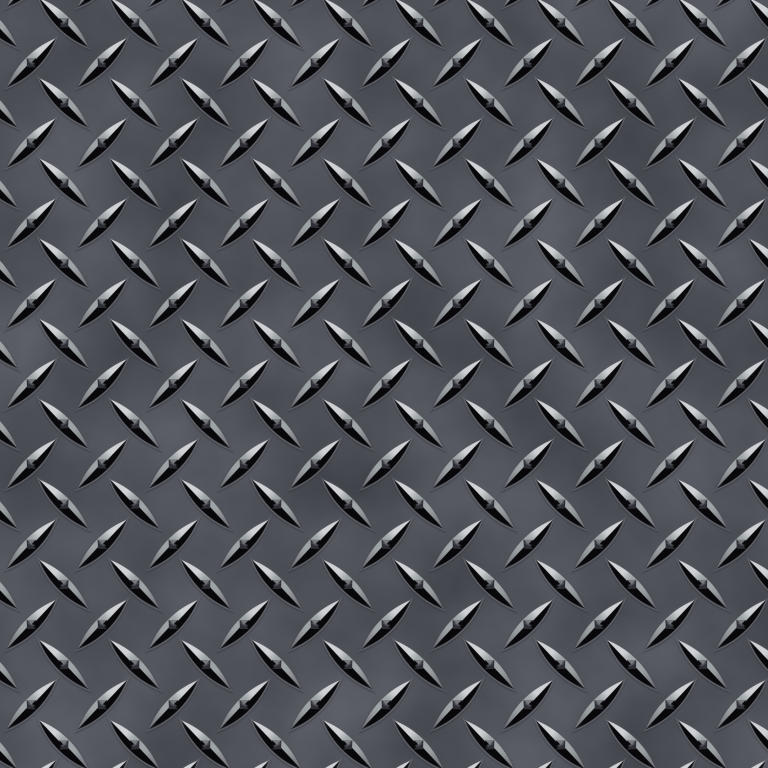
Reproduce this texture procedurally as a Shadertoy shader.

```glsl
// Steel tread plate: faceted lens-shaped studs leaning alternately left and right on cloudy grey metal.

#define REPEATS vec2(10.82, 9.57)     // stud pairs across and down
#define ORIGIN vec2(0.4105, 0.5004)   // centre of one right-leaning stud
#define PAIR_SHIFT vec2(0.457, 0.5)   // offset of the left-leaning stud, in cells
#define STUD_SIZE vec2(0.0450, 0.0092) // half length, half width
#define HUB_LENGTH 0.19               // central facets, share of the half length
#define RIM_WIDTH 0.0011
#define CLOUD_SCALE 6.5
#define CLOUD_DEPTH 0.13

const vec3 STEEL  = vec3(0.31, 0.32, 0.35);
const vec3 BLACK  = vec3(0.03, 0.03, 0.04);
const vec3 SHADE  = vec3(0.18, 0.18, 0.21);
const vec3 MID    = vec3(0.46, 0.47, 0.49);
const vec3 PALE   = vec3(0.62, 0.64, 0.65);
const vec3 BRIGHT = vec3(0.81, 0.82, 0.83);

vec2 hashGradient(vec2 cell) {
    vec3 h = fract(cell.xyx * vec3(0.1031, 0.1030, 0.0973));
    h += dot(h, h.yzx + 33.33);
    float angle = 6.2832 * fract((h.x + h.y) * h.z);
    return vec2(cos(angle), sin(angle));
}

float gradientNoise(vec2 p) {
    vec2 i = floor(p), f = p - i;
    vec2 s = f * f * f * (f * (f * 6.0 - 15.0) + 10.0);
    vec2 e = vec2(1.0, 0.0);
    float low  = mix(dot(hashGradient(i), f), dot(hashGradient(i + e), f - e), s.x);
    float high = mix(dot(hashGradient(i + e.yx), f - e.yx),
                     dot(hashGradient(i + e.xx), f - e.xx), s.x);
    return mix(low, high, s.y);
}

float clouds(vec2 p) {
    float sum = 0.0, weight = 0.6;
    for (int octave = 0; octave < 4; octave++) {
        sum += weight * gradientNoise(p);
        p = mat2(1.6, 1.2, -1.2, 1.6) * p + 7.3;
        weight *= 0.45;
    }
    return sum;
}

// Turns a point so that x runs along the stud and y towards its lit side
vec2 alongStud(vec2 p) {
    return vec2(p.x + p.y, p.y - p.x) * 0.70711;
}

// Distance to a lens with pointed ends
float lensDistance(vec2 q) {
    float radius = dot(STUD_SIZE, STUD_SIZE) / (2.0 * STUD_SIZE.y);
    return length(vec2(q.x, abs(q.y) + radius - STUD_SIZE.y)) - radius;
}

// Colour of the four long facets and the small hub between them
vec3 studColor(vec2 q, float px) {
    vec2 n = q / STUD_SIZE;
    float aaX = px / STUD_SIZE.x, aaY = px / STUD_SIZE.y;
    float upper = smoothstep(-aaX, aaX, n.x);
    float along = abs(n.x);

    // The ridge sits lower on the bright half than on the grey half
    float ridge = mix(0.16, -0.14, upper) * (1.0 - along);
    float lit = smoothstep(-aaY, aaY, n.y - ridge);
    vec3 litUpper = mix(PALE, BRIGHT, smoothstep(0.1, 0.45, along));
    vec3 litLower = mix(PALE, MID, smoothstep(0.2, 0.9, along));
    vec3 dark = mix(BLACK, SHADE, 0.5 * smoothstep(0.65, 1.0, along));
    vec3 color = mix(dark, mix(litLower, litUpper, upper), lit);

    // Hub: four triangles meeting at the centre
    float hubEdge = along / HUB_LENGTH + abs(n.y) - 0.95;
    float hub = 1.0 - smoothstep(-aaY, aaY, hubEdge);
    float top = smoothstep(-aaY, aaY, n.y);
    vec3 hubColor = mix(mix(SHADE, BLACK, upper), mix(SHADE, MID, upper), top);
    color = mix(color, hubColor, hub);

    // Short pale glint running across the hub
    float glint = 1.0 - smoothstep(0.0, 0.035 + aaX, abs(n.x + 0.06 * n.y));
    return mix(color, MID, 0.6 * glint * (1.0 - smoothstep(0.2, 0.7, abs(n.y))));
}

// Lays shadow, rim and stud over the plate
vec3 addStud(vec3 plate, vec2 p, float px) {
    vec2 q = alongStud(p);
    float d = lensDistance(q);
    float shadow = 1.0 - smoothstep(-0.002, 0.0045, lensDistance(alongStud(p + vec2(0.0, 0.002))));
    vec3 color = mix(plate, SHADE, 0.75 * shadow);

    float rim = 1.0 - smoothstep(0.0, RIM_WIDTH + px, abs(d - RIM_WIDTH));
    float lowerSide = 1.0 - smoothstep(-0.002, 0.002, q.y);
    color = mix(color, MID, rim * mix(0.1, 0.6, lowerSide));
    return mix(color, studColor(q, px), 1.0 - smoothstep(-px, px, d));
}

void mainImage(out vec4 fragColor, in vec2 fragCoord) {
    vec2 p = fragCoord / iResolution.y;
    float px = 0.75 / iResolution.y;

    // Plate with soft cloudy tarnish
    vec3 color = STEEL + CLOUD_DEPTH * clouds(p * CLOUD_SCALE) * vec3(1.0, 1.0, 1.03);

    // Two interleaved lattices, the second one mirrored
    for (int lattice = 0; lattice < 2; lattice++) {
        vec2 cell = (p - ORIGIN) * REPEATS - float(lattice) * PAIR_SHIFT;
        vec2 local = (fract(cell + 0.5) - 0.5) / REPEATS;
        if (lattice == 1) local.x = -local.x;
        color = addStud(color, local, px);
    }
    fragColor = vec4(color, 1.0);
}
```
